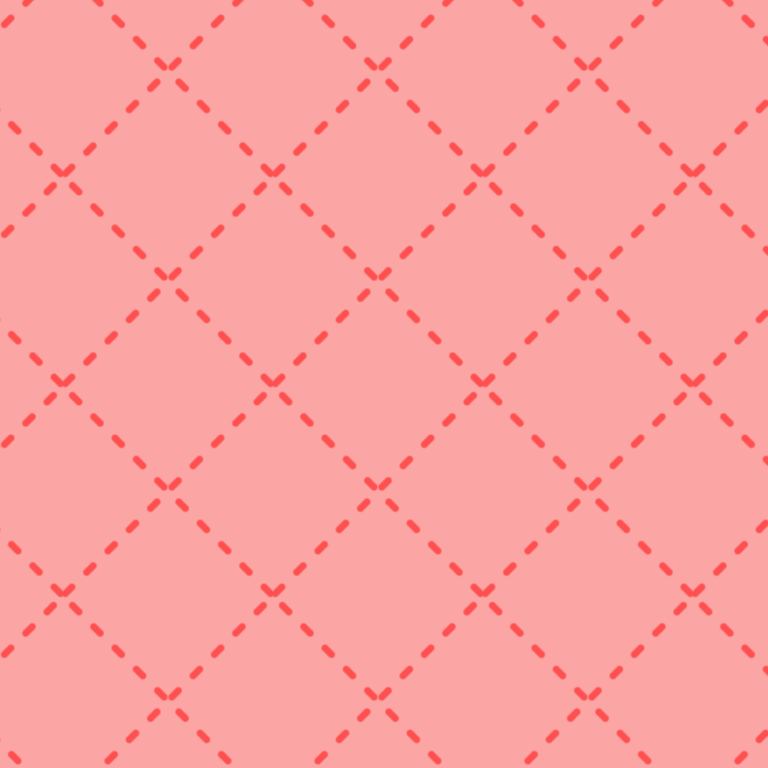
Write a Shadertoy shader that draws this pattern.

```glsl
// Diagonal lattice of stitched dashes on a flat pink ground.
// One tile is folded left to right, so both diagonals share a single zigzag;
// ten capsule dashes run down each tile, with a tighter gap at its seam.

const float TILE = 0.2734; // tile side as a share of the canvas

// Distance to a capsule centred on the origin, lying along a unit axis
float capsule(vec2 p, vec2 axis, float halfLength, float radius) {
    float along = clamp(dot(p, axis), -halfLength, halfLength);
    return length(p - axis * along) - radius;
}

// Distance to the nearest dash; q is in tiles, measured right and down from a crossing
float stitches(vec2 q) {
    const float first = 0.0605, pitch = 0.1014, seam = 0.0167;

    // Mirror across the crossings, repeat downwards from the seam
    float across = abs(q.x - round(q.x));
    float down = fract(q.y - seam) + seam;

    // Nearest dash centre on the zigzag
    float index = clamp(round((down - first) / pitch), 0.0, 9.0);
    float centre = first + pitch * index;
    vec2 offset = vec2(across - 0.5 + abs(centre - 0.5), down - centre);
    vec2 axis = normalize(vec2(sign(0.5 - centre), 1.0));
    return capsule(offset, axis, 0.0219, 0.0164);
}

void mainImage(out vec4 fragColor, in vec2 fragCoord) {
    vec2 uv = fragCoord / iResolution.y;
    vec2 q = vec2(uv.x - 0.082, 0.7708 - uv.y) / TILE;

    // Slightly soft edge, never thinner than a pixel
    float soft = max(0.0065, 0.75 / (TILE * iResolution.y));
    float ink = 1.0 - smoothstep(-soft, soft, stitches(q));

    vec3 ground = vec3(0.985, 0.65, 0.643);
    vec3 thread = vec3(0.995, 0.315, 0.315);
    fragColor = vec4(mix(ground, thread, ink), 1.0);
}
```
